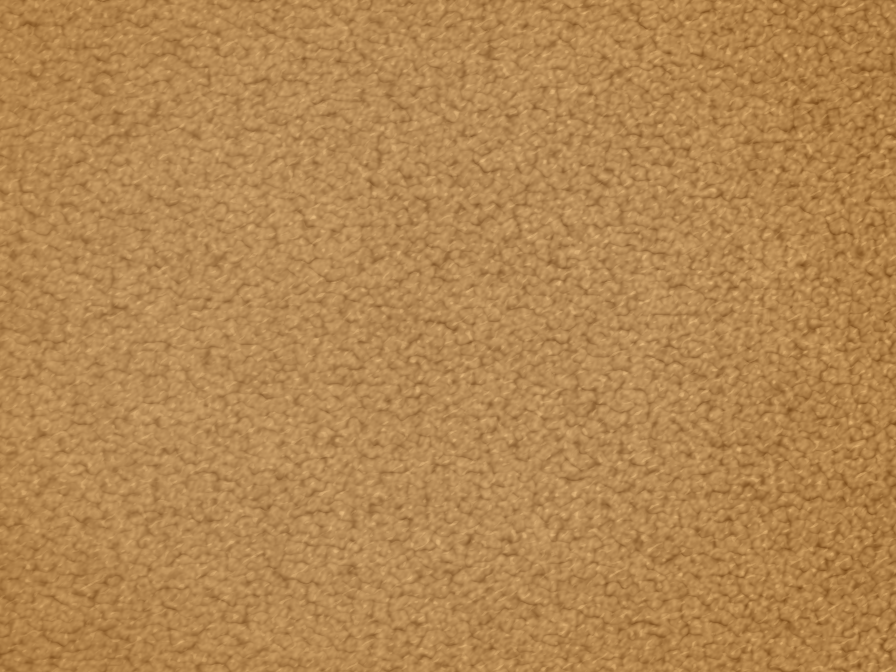
Write a WebGL 1 fragment shader that draws this texture.

```glsl
precision highp float;
// Tan short-pile carpet: small soft tufts with shallow crevices beneath them,
// fine fibres and small slanted glints, under gently uneven warm light.
// Tufts are smooth cellular noise; fibres and mottling are gradient noise.

uniform vec2 u_resolution;

const vec3 SAND = vec3(0.730, 0.559, 0.352);
const vec3 WARM_SHIFT = vec3(0.000, -0.016, -0.038);
const vec3 SHADE_TINT = vec3(1.0, 1.0, 0.86);

vec2 hash2(vec2 cell) {
  vec3 q = fract(cell.xyx * vec3(0.1031, 0.1030, 0.0973));
  q += dot(q, q.yzx + 33.33);
  return fract((q.xx + q.yz) * q.zy);
}

vec2 rotate(vec2 p, float angle) {
  float c = cos(angle);
  float s = sin(angle);
  return vec2(c * p.x - s * p.y, s * p.x + c * p.y);
}

float cornerSlope(vec2 cell, vec2 corner, vec2 local) {
  float angle = 6.2832 * hash2(cell + corner + 57.0).x;
  return dot(vec2(cos(angle), sin(angle)), local - corner);
}

// Gradient noise, roughly -0.7 to 0.7.
float gradientNoise(vec2 p) {
  vec2 cell = floor(p);
  vec2 f = p - cell;
  vec2 u = f * f * f * (f * (f * 6.0 - 15.0) + 10.0);
  float low = mix(cornerSlope(cell, vec2(0.0, 0.0), f),
                  cornerSlope(cell, vec2(1.0, 0.0), f), u.x);
  float high = mix(cornerSlope(cell, vec2(0.0, 1.0), f),
                   cornerSlope(cell, vec2(1.0, 1.0), f), u.x);
  return mix(low, high, u.y);
}

// Smooth cells: x = distance to the tuft centre, y = height of the point
// above that centre, z = random tone of the tuft.
vec3 tuftField(vec2 p, float sharpness) {
  vec2 cell = floor(p);
  vec2 f = p - cell;
  float total = 0.0;
  vec2 blended = vec2(0.0);
  for (int j = -1; j <= 1; j++) {
    for (int i = -1; i <= 1; i++) {
      vec2 offset = vec2(float(i), float(j));
      vec2 random = hash2(cell + offset);
      vec2 fromCentre = f - offset - random;
      float weight = exp(-sharpness * dot(fromCentre, fromCentre));
      total += weight;
      blended += weight * vec2(fromCentre.y, fract(random.x * 17.0 + random.y * 31.0));
    }
  }
  float nearest = sqrt(max(0.0, -log(total) / sharpness));
  return vec3(nearest, blended / total);
}

// Rounded pile lit from above, with shadow gathered between the tufts.
float pileShade(vec2 p) {
  vec2 warp = vec2(gradientNoise(p * 62.0), gradientNoise(p * 62.0 + 19.0));
  vec2 q = p + 0.007 * warp;
  vec2 tuftCoord = vec2(q.x * (62.0 + 9.0 * q.x), q.y * 98.0);
  vec3 tuft = tuftField(tuftCoord, 8.0);
  float dome = 0.085 * (0.34 - tuft.x);
  float crevice = -0.055 * smoothstep(0.40, 0.85, tuft.x);
  return dome + crevice + 0.06 * tuft.y + 0.045 * (tuft.z - 0.5);
}

// Fine strands plus sparse bright flecks.
float fibreShade(vec2 p) {
  float strands = gradientNoise(rotate(p, 0.45) * vec2(150.0, 100.0));
  float fuzz = gradientNoise(rotate(p, -0.6) * vec2(110.0, 180.0) + 41.0);
  float fleck = gradientNoise(rotate(p, -0.5) * vec2(85.0, 150.0) + 83.0);
  float glint = smoothstep(0.22, 0.52, fleck);
  return 0.078 * strands + 0.062 * fuzz + 0.08 * glint - 0.008;
}

// Broad patches where the pile leans differently.
float mottleShade(vec2 p) {
  float broad = gradientNoise(rotate(p, 0.3) * vec2(2.5, 4.0) + 7.0);
  float patches = gradientNoise(p * vec2(9.0, 14.0) + 23.0);
  float clumps = gradientNoise(p * vec2(28.0, 40.0) + 61.0);
  return 0.018 * broad + 0.018 * patches + 0.026 * clumps;
}

void main() {
  vec2 uv = gl_FragCoord.xy / u_resolution;
  vec2 p = gl_FragCoord.xy / u_resolution.y;

  // Light falls off and warms toward the rim, mostly on the right.
  float rim = length((uv - vec2(0.42, 0.52)) * vec2(1.0, 0.85));
  float warmth = smoothstep(0.25, 0.62, rim);
  float falloff = 0.034 * smoothstep(0.30, 0.72, rim);

  float contrast = mix(0.84, 1.16, uv.x);
  float shade = contrast * (pileShade(p) + fibreShade(p));
  shade += mottleShade(p) - falloff;

  vec3 color = SAND + WARM_SHIFT * warmth + SHADE_TINT * shade;
  gl_FragColor = vec4(clamp(color, 0.0, 1.0), 1.0);
}
```
